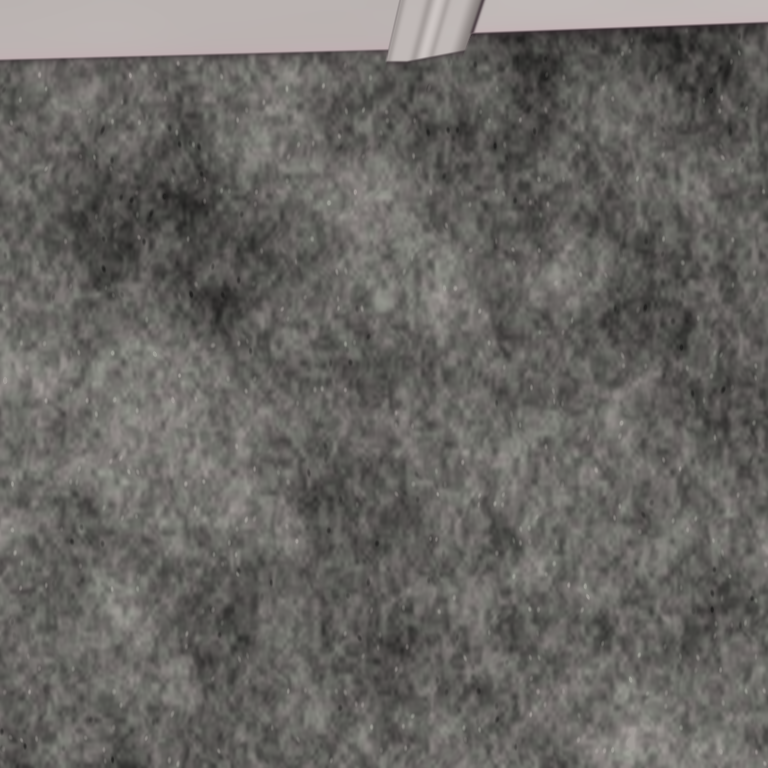
This texture is drawn by a three.js fragment shader. Its source:

```glsl
// Mottled grey carpet meeting a pale skirting board and door jamb at the top.
// Carpet: layered value noise for blotches and upright tufts, plus hashed specks.
// Trim: three masks from slanted edges, with ridges and a thin contact shadow.
#define CARPET_TONE 0.372
#define BLOTCH_CONTRAST 0.175
#define CLUMP_CONTRAST 0.115
#define TUFT_CONTRAST 0.165
#define FIBRE_CONTRAST 0.095
#define TUFT_GRID vec2(112.0, 78.0)
#define SPECK_GRID vec2(92.0, 66.0)
#define SPECK_SHARE 0.07
#define EDGE_SOFT 0.0022
#define TRIM_COLOUR vec3(0.735, 0.708, 0.700)
#define SHADOW_COLOUR vec3(0.20, 0.15, 0.175)

varying vec2 vUv;

float hash(vec2 p) {
  vec3 q = fract(vec3(p.xyx) * 0.1031);
  q += dot(q, q.yzx + 33.33);
  return fract((q.x + q.y) * q.z);
}

// Value noise centred on zero
float noise(vec2 p) {
  vec2 cell = floor(p);
  vec2 f = fract(p);
  f = f * f * (3.0 - 2.0 * f);
  float low = mix(hash(cell), hash(cell + vec2(1.0, 0.0)), f.x);
  float high = mix(hash(cell + vec2(0.0, 1.0)), hash(cell + 1.0), f.x);
  return mix(low, high, f.y) - 0.5;
}

// Broad stains, halving in size and fading with each octave
float blotches(vec2 p) {
  float sum = 0.0;
  float weight = 1.0;
  mat2 turn = mat2(0.8, 0.6, -0.6, 0.8);
  p *= 4.5;
  for (int i = 0; i < 3; i++) {
    sum += weight * noise(p + 17.0);
    p = turn * p * 2.1;
    weight *= 0.75;
  }
  return sum;
}

// Sparse soft upright flecks, at most one in each grid cell
float specks(vec2 p, float seed) {
  vec2 cell = floor(p) + seed;
  vec2 centre = 0.35 + 0.3 * vec2(hash(cell + 3.7), hash(cell + 9.1));
  float d = length((fract(p) - centre) * vec2(1.25, 1.0));
  float present = step(1.0 - SPECK_SHARE, hash(cell));
  return present * (1.0 - smoothstep(0.05, 0.36, d)) * (0.4 + 0.6 * hash(cell + 5.3));
}

vec3 carpet(vec2 p) {
  // A slight warp keeps the tufts off the noise lattice
  vec2 warped = p + 0.006 * vec2(noise(p * 38.0), noise(p * 38.0 + 60.0));
  float stain = blotches(p);
  float clump = noise(warped * vec2(38.0, 31.0) + 5.0);
  float tuft = noise(warped * TUFT_GRID + 40.0);
  float fibre = noise(warped * TUFT_GRID * 1.83 + 90.0);

  float tone = CARPET_TONE + BLOTCH_CONTRAST * stain + CLUMP_CONTRAST * clump;
  tone += TUFT_CONTRAST * tuft + FIBRE_CONTRAST * fibre;

  // Light falls off toward the right and the far wall
  tone += 0.025 * (1.0 - p.y) - 0.055 * smoothstep(0.55, 1.0, p.x) * p.y;
  tone += 0.17 * specks(warped * SPECK_GRID, 0.0);
  float darkness = smoothstep(0.3, -0.3, stain);
  tone -= 0.16 * darkness * specks(warped * SPECK_GRID * 0.85, 200.0);

  float hue = noise(warped * 60.0 + 130.0);
  vec3 tint = vec3(1.012, 0.997, 0.962) + hue * vec3(0.045, -0.025, 0.02);
  return clamp(tone, 0.13, 0.62) * tint;
}

float above(float d) {
  return smoothstep(-EDGE_SOFT, EDGE_SOFT, d);
}

float ridge(float u, float centre, float width) {
  float d = (u - centre) / width;
  return exp(-d * d);
}

void main() {
  vec2 p = vUv;
  float drop = 1.0 - p.y;

  // Slanted outlines of the board, jamb and right panel
  float jambLeft = 0.521 - 0.23 * drop;
  float jambRight = 0.628 - 0.33 * drop;
  float u = (p.x - jambLeft) / (jambRight - jambLeft);
  float boardFoot = 0.922 + 0.026 * p.x;
  float jambFoot = 0.920 + 0.19 * max(p.x - 0.53, 0.0);
  float panelFoot = 0.957 + 0.037 * (p.x - 0.62);
  float pastLeft = above(p.x - jambLeft);
  float pastRight = above(p.x - jambRight);

  float board = above(p.y - boardFoot) * (1.0 - pastLeft);
  float jamb = above(p.y - jambFoot) * pastLeft * (1.0 - pastRight);
  float panel = above(p.y - panelFoot) * pastRight;

  // Contact shadow on the carpet
  float foot = mix(mix(boardFoot, jambFoot, pastLeft), panelFoot, pastRight);
  float shade = exp(-max(foot - p.y, 0.0) / 0.005) * mix(0.65, 0.9, pastRight);
  vec3 colour = mix(carpet(p), SHADOW_COLOUR, shade);

  // Painted trim with pinkish feet and moulded ridges
  vec3 paint = TRIM_COLOUR + 0.012 * noise(p * vec2(7.0, 25.0));
  vec3 blush = vec3(0.015, -0.025, -0.005);
  vec3 boardPaint = paint + blush * exp(-abs(p.y - boardFoot) / 0.012);
  vec3 panelPaint = paint + 0.02 + blush * exp(-abs(p.y - panelFoot) / 0.010);
  float groove = ridge(u, 0.03, 0.04) + ridge(u, 0.36, 0.05) + 0.8 * ridge(u, 0.58, 0.04);
  vec3 jambPaint = paint + 0.02 - 0.11 * groove + 0.05 * ridge(u, 0.47, 0.05);
  jambPaint -= 0.24 * smoothstep(0.78, 1.0, u);

  colour = mix(colour, boardPaint, board);
  colour = mix(colour, jambPaint, jamb);
  colour = mix(colour, panelPaint, panel);
  colour = mix(colour, SHADOW_COLOUR, 0.75 * ridge(u, 1.01, 0.025) * above(p.y - panelFoot));
  gl_FragColor = vec4(colour, 1.0);
}
```
